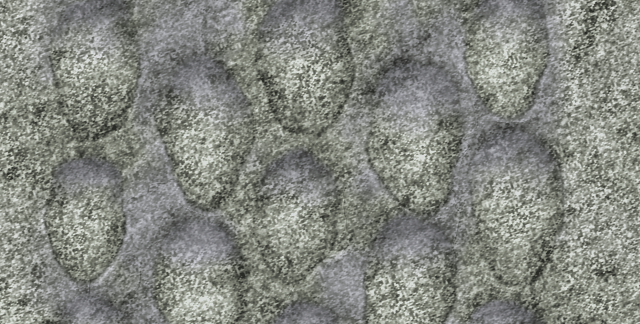
A Shadertoy shader for this texture:

```glsl
// Weathered stone relief: staggered egg-shaped bosses in a rough wall.
// Each boss gets a smooth slate cap, a pale speckled front and a grimy seam;
// layered value noise supplies fine grain, folds and stains.

const vec2  FIRST_BOSS   = vec2(0.29, 0.81);   // in canvas heights
const vec2  BOSS_SPACING = vec2(0.32, 0.47);
const vec2  BOSS_RADIUS  = vec2(0.133, 0.215);
const vec2  BOSS_JITTER  = vec2(0.07, 0.08);
const float STAGGER      = 0.20;
const int   COLUMNS      = 5;
const int   ROWS         = 3;
const float BASE_TONE    = 0.553;
const float GRAIN_AMOUNT = 0.64;
const float STAIN_AMOUNT = 0.22;
const float CHISEL_DEPTH = 0.40;
const vec3  WARM_TINT    = vec3(0.990, 1.025, 0.920);
const vec3  SLATE_TINT   = vec3(0.990, 0.995, 1.030);

float hash(vec2 p) {
    vec3 q = fract(vec3(p.xyx) * 0.1031);
    q += dot(q, q.yzx + 33.33);
    return fract((q.x + q.y) * q.z);
}

float noise(vec2 p) {
    vec2 i = floor(p), f = fract(p);
    f = f * f * (3.0 - 2.0 * f);
    return mix(mix(hash(i), hash(i + vec2(1, 0)), f.x),
               mix(hash(i + vec2(0, 1)), hash(i + vec2(1, 1)), f.x), f.y);
}

float fbm(vec2 p) {
    float sum = 0.0, weight = 0.5;
    for (int k = 0; k < 4; k++) {
        sum += weight * noise(p);
        p = mat2(1.6, 1.2, -1.2, 1.6) * p + 7.3;
        weight *= 0.5;
    }
    return sum / 0.9375;
}

// Nearest boss: local position in xy, normalised radius in z, its seed in w.
vec4 nearestBoss(vec2 p) {
    vec4 best = vec4(0.0, 0.0, 9.0, 0.0);
    for (int i = 0; i < COLUMNS; i++)
    for (int j = 0; j < ROWS; j++) {
        vec2 cell = vec2(i, j);
        float seed = hash(cell + 4.7);
        vec2 centre = FIRST_BOSS + vec2(1.0, -1.0) * BOSS_SPACING * cell;
        centre.y -= STAGGER * mod(cell.x, 2.0);
        centre += BOSS_JITTER * (vec2(seed, hash(cell + 19.1)) - 0.5);
        vec2 q = (p - centre) / (BOSS_RADIUS * mix(0.92, 1.1, seed));
        q.x += 0.2 * (seed - 0.5) * q.y;
        q.x /= 1.0 + 0.17 * clamp(q.y, -1.0, 1.0);
        float d = length(q);
        if (d < best.z) best = vec4(q, d, seed);
    }
    return best;
}

void mainImage(out vec4 fragColor, in vec2 fragCoord) {
    vec2 p = fragCoord / iResolution.y;

    // Noise layers, from broad stains down to grain
    float broad = fbm(p * 3.5 + 3.0);
    float stain = fbm(p * 13.0 + 11.0);
    vec2 slanted = mat2(0.94, -0.34, 0.34, 0.94) * p;
    vec2 steep = mat2(0.77, -0.64, 0.64, 0.77) * p;
    float grain = 0.62 * noise(slanted * vec2(165.0, 225.0))
                + 0.38 * noise(steep * vec2(85.0, 135.0) + 31.0) - 0.5;
    vec2 chips = slanted * vec2(13.0, 22.0);
    float chisel = fbm(chips) - fbm(chips + vec2(0.14, -0.24));

    // Bosses with a slightly worn outline
    vec2 wear = vec2(fbm(p * 8.0 + 5.0), fbm(p * 8.0 + 27.0)) - 0.5;
    vec4 boss = nearestBoss(p + 0.06 * wear);
    vec2 q = boss.xy;
    float d = boss.z;
    float inside = 1.0 - smoothstep(0.90, 1.06, d);
    float lower = 1.0 - smoothstep(-0.2, 0.7, q.y);
    float cap = smoothstep(0.0, 0.85, q.y + 0.6 * (stain - 0.5));

    // Plain, streaked margins at both sides
    float margin = smoothstep(1.68, 1.77, p.x) + 1.0 - smoothstep(0.04, 0.22, p.x);
    margin *= 1.0 - inside;
    float streak = noise(vec2(p.x * 40.0, p.y * 2.5)) - 0.5;

    // Slate skin is smoother and bluer than the exposed stone
    float wallSlate = 0.7 * smoothstep(0.42, 0.66, broad + 0.25 * (stain - 0.5));
    wallSlate *= 1.0 - 0.85 * margin;
    float slate = mix(wallSlate, cap, inside);
    vec2 glow = q - vec2(-0.05, -0.15);
    float front = inside * exp(-2.6 * dot(glow, glow));
    float rough = (0.78 + 0.26 * max(front, margin)) * (1.0 - 0.5 * slate);

    float tone = BASE_TONE - 0.06 * slate;
    tone += STAIN_AMOUNT * (stain - 0.5) + 0.12 * (broad - 0.5);
    tone += CHISEL_DEPTH * chisel * (0.4 + 0.6 * rough);
    tone += margin * (0.025 + 0.09 * streak);

    // Rounded shading, pale front, seam and cast shade
    tone += 0.12 * front - inside * 0.10 * smoothstep(0.55, 1.0, d);
    tone -= inside * 0.045 * smoothstep(0.0, 0.9, q.x);
    float seam = exp(-pow((d - 1.0) / 0.04, 2.0));
    tone -= seam * mix(0.03, 0.15, lower) * smoothstep(0.30, 0.62, stain + 0.08);
    float rim = exp(-pow((d - 1.11) / 0.05, 2.0));
    tone += 0.06 * rim * lower * smoothstep(0.3, 0.6, broad + 0.1);
    float shade = exp(-6.0 * max(d - 1.0, 0.0)) * (1.0 - inside);
    tone -= shade * (0.03 + 0.16 * smoothstep(0.3, 0.9, q.y) * boss.w);

    // Thin folds in the wall between bosses
    float fold = noise(p * vec2(7.0, 3.0) + 2.0 * wear + 13.0) - 0.5;
    float crease = 1.0 - smoothstep(0.0, 0.035, abs(fold));
    float ridge = 1.0 - smoothstep(0.0, 0.04, abs(fold - 0.06));
    tone += (1.0 - inside) * (1.0 - margin) * (0.05 * ridge - 0.07 * crease);

    // Grain, scattered grime on the lower fronts and pale chips
    tone += GRAIN_AMOUNT * grain * rough;
    float grime = smoothstep(0.46, 0.72, fbm(p * 17.0 + 41.0) + 0.08 * lower * inside);
    tone -= 0.12 * grime * rough * smoothstep(0.18, -0.18, grain);
    tone += 0.035 * rough * smoothstep(0.06, 0.22, grain);

    float cool = clamp(slate + 1.3 * (tone - 0.46), 0.0, 1.0);
    fragColor = vec4(clamp(tone, 0.16, 0.86) * mix(WARM_TINT, SLATE_TINT, cool), 1.0);
}
```
